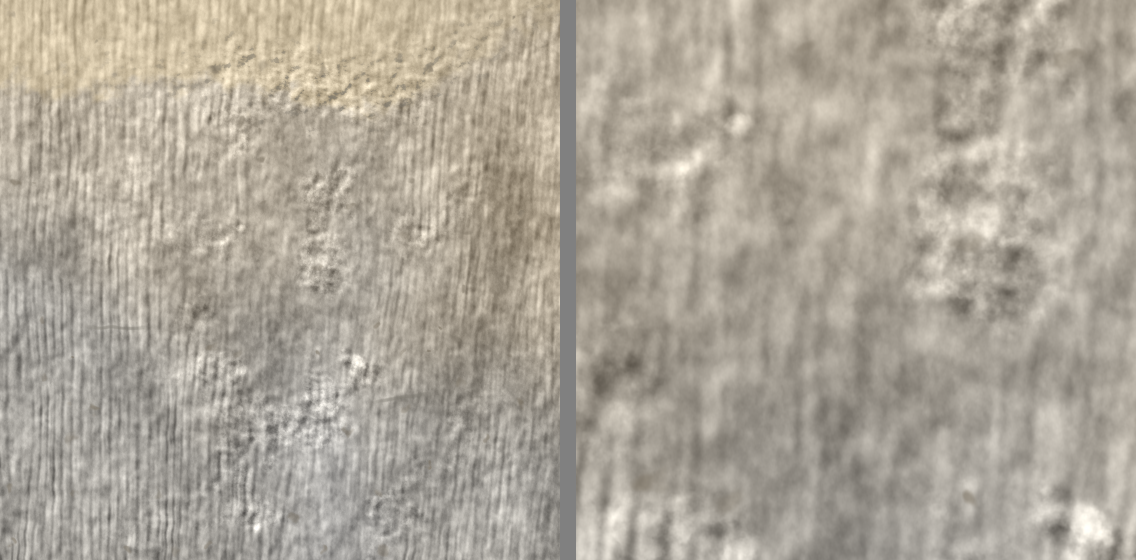
Left: the whole. Right: its middle third, enlarged.
Reproduce this texture procedurally as a WebGL 1 fragment shader.

```glsl
precision highp float;
// Weathered concrete wall: a sandy coat along the top breaks off over grey,
// combed cement. Warped sine grooves and stretched noise form the combing;
// embossed fractal noise forms crumbs and chips; cells scatter the stains.
uniform vec2 u_resolution;

#define GROOVES 62.0
#define GROOVE_DEPTH 0.060
#define STREAK_DEPTH 0.115
#define BLOTCH_DEPTH 0.25
#define GRAIN_DEPTH 0.22
#define FINE_RELIEF 0.30
#define CHIP_DEPTH 0.75
#define CRUMB_DEPTH 0.62
#define SAND vec3(0.805, 0.745, 0.632)
#define BEIGE vec3(0.728, 0.688, 0.622)
#define GREY vec3(0.618, 0.606, 0.583)
#define SLATE vec3(0.490, 0.475, 0.440)

float hash(vec2 p) {
  vec3 q = fract(p.xyx * 0.1031);
  q += dot(q, q.yzx + 33.33);
  return fract((q.x + q.y) * q.z);
}

float noise(vec2 p) {
  vec2 i = floor(p), f = fract(p);
  f = f * f * (3.0 - 2.0 * f);
  return mix(mix(hash(i), hash(i + vec2(1.0, 0.0)), f.x),
             mix(hash(i + vec2(0.0, 1.0)), hash(i + 1.0), f.x), f.y);
}

float fbm(vec2 p) {
  float sum = 0.0, amp = 0.5;
  for (int i = 0; i < 5; i++) {
    sum += amp * noise(p);
    p = mat2(1.6, 1.2, -1.2, 1.6) * p + 17.3;
    amp *= 0.5;
  }
  return sum;
}

// Slope of the noise towards a light at the upper left
float relief(vec2 p) {
  vec2 toLight = vec2(-0.14, 0.18);
  return fbm(p - toLight) - fbm(p + toLight);
}

float bump(float x, float centre, float width) {
  float d = (x - centre) / width;
  return exp(-d * d);
}

// Sparse ragged round stains, one at most per cell
float stains(vec2 p) {
  p = p * 20.0 + 0.3 * (vec2(noise(p * 90.0), noise(p * 90.0 + 40.0)) - 0.5);
  vec2 cell = floor(p);
  vec2 centre = 0.3 + 0.4 * vec2(hash(cell + 3.0), hash(cell + 71.0));
  float radius = mix(0.06, 0.17, hash(cell + 19.0));
  float spot = 1.0 - smoothstep(radius * 0.4, radius * 1.5, length(fract(p) - centre));
  return spot * step(0.84, hash(cell + 131.0)) * mix(0.4, 1.0, hash(cell + 7.0));
}

// Two short, nearly level scratches in the lower half
float scratches(vec2 p) {
  float mark = 0.0;
  for (int i = 0; i < 2; i++) {
    vec2 d = p - mix(vec2(0.21, 0.415), vec2(0.72, 0.29), float(i));
    d.y -= 0.16 * d.x * float(i) + 0.004 * (noise(p * 50.0) - 0.5);
    mark += (1.0 - smoothstep(0.001, 0.005, abs(d.y))) * (1.0 - smoothstep(0.025, 0.065, abs(d.x)));
  }
  return mark;
}

void main() {
  vec2 p = gl_FragCoord.xy / u_resolution;
  float broad = fbm(p * 3.0 + 4.0) - 0.5;
  float blotch = fbm(p * 9.0 + 21.0) - 0.5;
  // Cement turns from cool grey below to beige above and to the right
  float warmth = smoothstep(0.2, 0.8, p.y + 0.3 * (p.x - 0.4) + 0.5 * broad);
  float rightSide = smoothstep(0.6, 0.95, p.x);
  vec3 colour = mix(GREY, BEIGE, warmth);
  colour -= rightSide * smoothstep(0.1, 0.5, p.y) * vec3(0.035, 0.045, 0.06);
  float bare = bump(p.x + 0.2 * broad, 0.56, 0.09) * (1.0 - smoothstep(0.1, 0.5, p.y));
  colour += bare * vec3(0.085, 0.09, 0.10);
  // Sandy coat with a ragged lower edge, sagging right of the middle
  float edge = 0.848 - 0.045 * bump(p.x, 0.64, 0.13) + 0.13 * smoothstep(0.74, 1.0, p.x);
  float height = p.y - edge + 0.10 * (fbm(p * 34.0) - 0.5) + 0.05 * broad;
  float coat = smoothstep(-0.025, 0.02, height);
  colour = mix(colour, SAND, coat * (1.0 - 0.35 * rightSide));
  // Combed grooves, broken along their length, lean right past the left side
  float across = p.x - 0.09 * p.y * smoothstep(0.0, 0.75, p.x) + 0.012 * broad;
  across += 0.003 * (noise(p * vec2(30.0, 45.0)) - 0.5);
  float phase = 6.2832 * (across * GROOVES + 1.3 * noise(vec2(across * 18.0, p.y * 4.0)));
  float groove = sin(phase) + 0.35 * sin(2.0 * phase + 1.0);
  groove *= 0.15 + 1.5 * noise(vec2(across * 40.0, p.y * 15.0));
  float worn = bump(p.x, 0.56, 0.17) * bump(p.y, 0.58, 0.26);
  float combed = smoothstep(-0.14, 0.08, blotch + 0.09 - 0.22 * worn);
  combed *= (1.0 - 0.45 * rightSide) * (1.0 - 0.4 * coat) * (1.0 - 0.6 * bare);
  float streak = noise(vec2(across * 125.0, p.y * 13.0)) + noise(vec2(across * 200.0, p.y * 24.0)) - 1.0;
  float column = noise(vec2(across * 11.0, p.y * 1.6)) - 0.5;
  float tone = GROOVE_DEPTH * groove * combed + 0.08 * column * (1.0 - 0.6 * coat);
  tone += STREAK_DEPTH * streak * (1.0 - 0.5 * worn) * (1.0 - 0.3 * coat);
  // Blotches, fine grain and small embossed marks
  tone += BLOTCH_DEPTH * blotch * (1.0 - 0.6 * coat);
  tone += GRAIN_DEPTH * (fbm(p * vec2(85.0, 60.0)) - 0.5);
  tone += FINE_RELIEF * relief(p * vec2(62.0, 44.0) + 30.0) * (1.0 - 0.4 * coat);
  // Chips with pale faces, mostly down the middle
  float chipped = smoothstep(0.47, 0.65, fbm(p * 12.0 + 52.0)) * (0.2 + 0.8 * bump(p.x, 0.57, 0.26));
  tone += CHIP_DEPTH * chipped * relief(p * 46.0) * (1.0 - coat);
  tone += 0.11 * chipped * smoothstep(0.56, 0.68, fbm(p * 44.0)) * (1.0 - coat);
  // Crumbs and slate-dark pits around the break of the coat
  float crumbly = bump(height, 0.02, 0.07) * (0.15 + 0.85 * bump(p.x, 0.6, 0.26));
  float crumbs = relief(p * vec2(50.0, 62.0) + 8.0);
  tone += CRUMB_DEPTH * crumbly * crumbs;
  colour += tone * vec3(1.0, 0.99, 0.96);
  colour = mix(colour, SLATE, 0.65 * crumbly * smoothstep(0.10, 0.26, -crumbs));
  // Stains and scratches
  colour = mix(colour, SLATE * vec3(0.98, 0.93, 0.86), 0.6 * stains(p));
  colour = mix(colour, SLATE, 0.5 * scratches(p));
  gl_FragColor = vec4(clamp(colour, 0.0, 1.0), 1.0);
}
```
